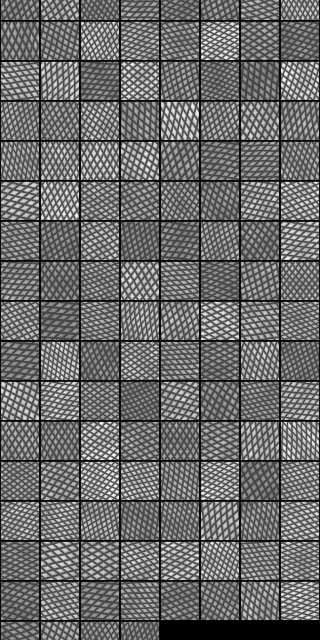
Reproduce this pattern procedurally as a Shadertoy shader.

```glsl
#define COLUMNS 8.0
#define FULL_ROWS 16.0
#define FIRST_ROW_HEIGHT 0.521
#define LAST_ROW_TILES 4.0
#define SEAM_WIDTH 0.045
#define STRAND_HALF_WIDTH 0.13
#define STRAND_TONE 0.25
#define CELL_TONE 0.66
#define TONE_SPREAD 0.30
#define WARP 0.035
#define MESH_DENSITY 7.4

float hash(vec2 p) {
    vec3 q = fract(vec3(p.xyx) * 0.1031);
    q += dot(q, q.yzx + 33.33);
    return fract((q.x + q.y) * q.z);
}

float cornerSlope(vec2 corner, vec2 offset) {
    float angle = 6.2832 * hash(corner);
    return dot(vec2(cos(angle), sin(angle)), offset);
}

float gradientNoise(vec2 p) {
    vec2 i = floor(p), f = fract(p);
    vec2 s = f * f * f * (f * (f * 6.0 - 15.0) + 10.0);
    vec2 e = vec2(1.0, 0.0);
    return mix(mix(cornerSlope(i, f), cornerSlope(i + e.xy, f - e.xy), s.x),
               mix(cornerSlope(i + e.yx, f - e.yx), cornerSlope(i + e.xx, f - e.xx), s.x), s.y);
}

// Signed position across one family of strands, in periods
float strandPhase(vec2 p, float angle, float density) {
    return dot(p, vec2(-sin(angle), cos(angle))) * density;
}

float netTone(vec2 local, vec2 tile, float pixel) {
    // Each tile gets its own mesh direction, opening and density
    float upright = step(0.5, hash(tile + 11.3));
    float axis = 1.5708 * upright + (hash(tile + 27.1) - 0.5) * 0.85;
    float opening = mix(0.40, 0.68, hash(tile + 41.7));
    float density = MESH_DENSITY * mix(0.86, 1.18, hash(tile + 63.9));
    float blur = pixel * density * 0.6;

    // Slightly stretched fabric
    vec2 seed = tile * 7.31;
    vec2 p = local - 0.5;
    p += WARP * vec2(gradientNoise(local * 1.7 + seed),
                     gradientNoise(local * 1.7 + seed + 50.0));

    vec2 phase = vec2(strandPhase(p, axis + opening, density),
                      strandPhase(p, axis - opening, density));
    phase += vec2(hash(tile + 71.2), hash(tile + 89.4));
    vec2 across = fract(phase) - 0.5;
    vec2 d = abs(across);

    // Rounded cells, lit a little from one side
    float light = hash(tile + 97.6);
    float cell = CELL_TONE + TONE_SPREAD * (light - 0.5);
    float dome = smoothstep(0.1, 0.42, min(0.5 - d.x, 0.5 - d.y));
    cell *= mix(0.82, 1.1, dome) + 0.12 * (across.x - across.y);
    cell *= 1.0 + 0.22 * gradientNoise(local * 2.3 + seed + 20.0);

    // Dark strands with a faint lighter core
    vec2 edge = 0.5 - d;
    vec2 open = smoothstep(STRAND_HALF_WIDTH - blur, STRAND_HALF_WIDTH + blur, edge);
    vec2 core = 1.0 - smoothstep(vec2(0.0), vec2(0.05 + blur), edge);
    float strand = STRAND_TONE + 0.04 * (light - 0.5) + 0.05 * max(core.x, core.y);
    return mix(strand, cell, open.x * open.y);
}

void mainImage(out vec4 fragColor, in vec2 fragCoord) {
    float pixel = COLUMNS / iResolution.x;
    vec2 grid = vec2(fragCoord.x, iResolution.y - fragCoord.y) * pixel;
    grid.y += 1.0 - FIRST_ROW_HEIGHT;
    vec2 tile = floor(grid);
    vec2 local = fract(grid);

    float tone = netTone(local, tile, pixel);

    // Black seams between tiles
    vec2 border = 0.5 - abs(local - 0.5);
    float seam = min(border.x, border.y) - 0.5 * SEAM_WIDTH;
    tone = mix(0.02, tone, smoothstep(-0.5 * pixel, 0.5 * pixel, seam));

    // Unfilled end of the last row
    if (tile.y >= FULL_ROWS && tile.x >= LAST_ROW_TILES) tone = 0.0;

    fragColor = vec4(vec3(tone), 1.0);
}
```
